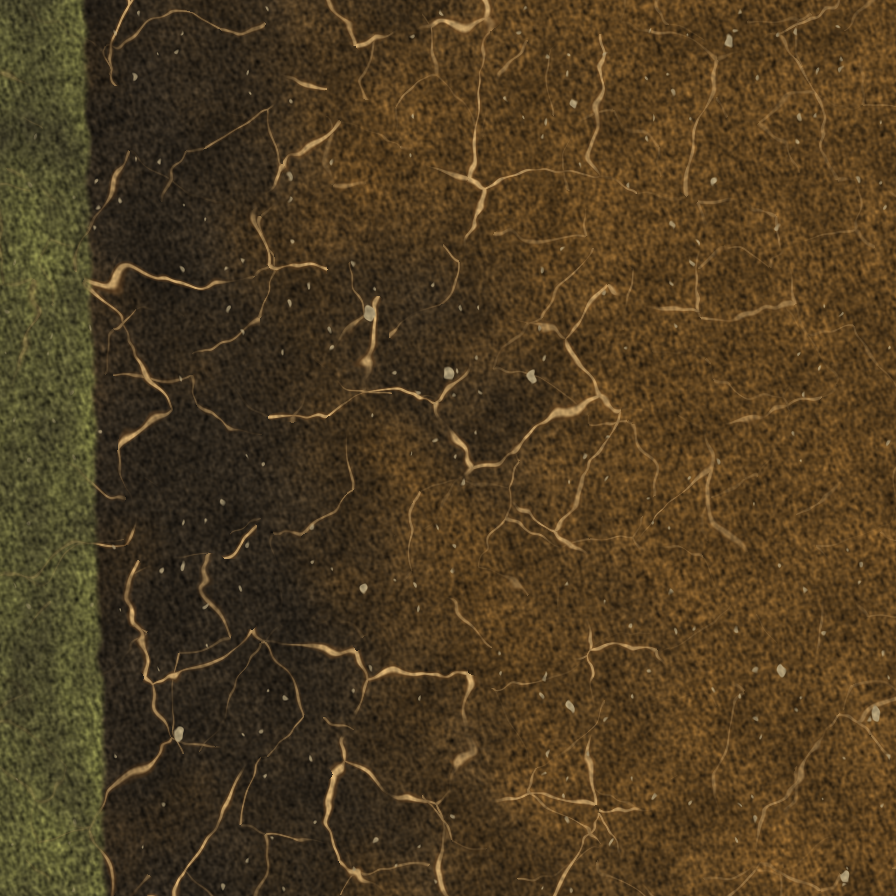
Write a Shadertoy shader that draws this texture.

```glsl
// Cracked, weathered ground: a mossy green strip beside dark soil that turns to
// rusty brown. Warped Voronoi borders give the pale broken veins, scattered
// blobs give the chips, and layered gradient noise gives blotches and grain.

const vec3 SOIL_DARK   = vec3(0.165, 0.137, 0.100);
const vec3 SOIL_BROWN  = vec3(0.355, 0.252, 0.120);
const vec3 SOIL_OCHRE  = vec3(0.450, 0.315, 0.145);
const vec3 MOSS_DARK   = vec3(0.230, 0.215, 0.140);
const vec3 MOSS_LIGHT  = vec3(0.400, 0.395, 0.215);
const vec3 VEIN_FRINGE = vec3(0.470, 0.310, 0.150);
const vec3 VEIN_CORE   = vec3(0.800, 0.655, 0.430);
const vec3 CHIP_PALE   = vec3(0.700, 0.630, 0.480);

vec2 hash2(vec2 p) {
    vec3 q = fract(p.xyx * vec3(0.1031, 0.1030, 0.0973));
    q += dot(q, q.yzx + 33.33);
    return fract((q.xx + q.yz) * q.zy);
}

float cornerSlope(vec2 cell, vec2 corner, vec2 f) {
    return dot(hash2(cell + corner) * 2.0 - 1.0, f - corner);
}

float gradientNoise(vec2 p) {
    vec2 i = floor(p), f = p - i;
    vec2 u = f * f * f * (f * (f * 6.0 - 15.0) + 10.0);
    float low  = mix(cornerSlope(i, vec2(0, 0), f), cornerSlope(i, vec2(1, 0), f), u.x);
    float high = mix(cornerSlope(i, vec2(0, 1), f), cornerSlope(i, vec2(1, 1), f), u.x);
    return mix(low, high, u.y);
}

float fbm(vec2 p, int octaves) {
    float sum = 0.0, amp = 1.0;
    for (int i = 0; i < octaves; i++) {
        sum += amp * gradientNoise(p);
        p = mat2(1.6, 1.2, -1.2, 1.6) * p + 17.3;
        amp *= 0.5;
    }
    return sum;
}

vec2 warp(vec2 p, float freq, float amount) {
    vec2 q = p * freq;
    return p + amount * vec2(gradientNoise(q + 5.1), gradientNoise(q + 71.7));
}

vec2 cellPoint(vec2 cell) {
    return cell + 0.08 + 0.84 * hash2(cell);
}

// x: distance to the nearest cell border, y: random value of that border
vec2 voronoiBorder(vec2 p) {
    vec2 home = floor(p), nearCell = home, nearPoint = p;
    float best = 1e3;
    for (int k = 0; k < 9; k++) {
        vec2 cell = home + vec2(k % 3 - 1, k / 3 - 1);
        vec2 point = cellPoint(cell);
        float d = distance(p, point);
        if (d < best) { best = d; nearCell = cell; nearPoint = point; }
    }
    vec2 border = vec2(1e3, 0.0);
    for (int k = 0; k < 25; k++) {
        vec2 cell = nearCell + vec2(k % 5 - 2, k / 5 - 2);
        if (cell == nearCell) continue;
        vec2 point = cellPoint(cell);
        float d = dot(0.5 * (nearPoint + point) - p, normalize(point - nearPoint));
        if (d < border.x) border = vec2(d, hash2(nearCell + cell + 41.0).x);
    }
    return border;
}

// x: wide fringe, y: bright core of a broken vein network
vec2 veins(vec2 p, float scale, float width, float keep, float blur) {
    vec2 border = voronoiBorder(p * scale);
    float d = border.x / scale;
    float presence = smoothstep(1.0 - keep, 1.25 - keep, border.y);
    presence *= smoothstep(-0.3, 0.12, fbm(p * 11.0 + scale, 2));
    float beads = 0.75 + 1.5 * gradientNoise(p * 48.0 + scale);
    float w = width * max(beads, 0.15) * (0.4 + 0.6 * presence);
    float core = 1.0 - smoothstep(w * 0.4, w + blur, d);
    float fringe = 1.0 - smoothstep(w, w * 2.0 + blur * 2.0, d);
    return presence * vec2(fringe, core * clamp(beads + 0.2, 0.2, 1.0));
}

// Ragged blobs, at most one in each grid square
float chips(vec2 p, float scale, float share, float radius, float blur) {
    vec2 cell = floor(p * scale);
    vec2 chance = hash2(cell + scale * 3.0);
    vec2 centre = (cell + 0.25 + 0.5 * hash2(cell + 19.0)) / scale;
    float size = radius * mix(0.5, 1.0, chance.y);
    vec2 offset = (p - centre) * vec2(1.25, 0.85);
    return step(chance.x, share) * (1.0 - smoothstep(size - blur, size + blur, length(offset)));
}

void mainImage(out vec4 fragColor, in vec2 fragCoord) {
    vec2 uv = fragCoord / iResolution.xy;
    float blur = max(0.0013, 0.8 / iResolution.y);

    // Soil: dark on the left, brown on the right, in slanted blotches
    float blotch = fbm(vec2(uv.x + 0.6 * uv.y, uv.y - 0.3 * uv.x) * vec2(5.0, 3.5), 4);
    float rust = smoothstep(0.17, 0.74, uv.x + 0.12 * (uv.y - 0.5) + 0.28 * blotch);
    vec3 color = mix(SOIL_DARK, SOIL_BROWN, rust);
    float ochre = smoothstep(0.05, 0.5, fbm(uv * 6.0 + 31.0, 3));
    color = mix(color, SOIL_OCHRE, ochre * (0.15 + 0.35 * rust));
    color *= 1.0 + 0.35 * fbm(uv * 14.0 + 8.0, 3);

    // Veins: a strong network, fainter on the brown side, and a fine one
    vec2 p = warp(warp(uv, 13.0, 0.035), 45.0, 0.009);
    float fade = mix(1.0, 0.5, smoothstep(0.55, 0.85, uv.x));
    vec2 vein = fade * veins(p, 7.5, 0.0024, 0.72, blur);
    vein = max(vein, 0.55 * fade * veins(p + 3.7, 12.0, 0.0013, 0.5, blur));

    // Moss strip with a slightly ragged, lighter rim
    float rim = mix(0.118, 0.094, uv.y) + 0.008 * fbm(uv * 22.0, 3) - uv.x;
    float moss = smoothstep(-0.005, 0.005, rim);
    float growth = 0.62 + 0.9 * fbm(uv * vec2(16.0, 9.0) + 3.0, 4) - 0.25 * uv.y;
    growth += 0.3 * (1.0 - smoothstep(0.0, 0.03, rim));
    color = mix(color, mix(MOSS_DARK, MOSS_LIGHT, clamp(growth, 0.0, 1.1)), moss);
    vein *= 1.0 - 0.75 * moss;

    // Grain, drawn out along a steep slant
    vec2 slant = vec2(uv.x + 0.35 * uv.y, uv.y - 0.35 * uv.x);
    float grain = gradientNoise(slant * vec2(190.0, 125.0)) + 0.6 * gradientNoise(uv * 85.0);
    grain += 0.5 * gradientNoise(uv * 240.0 + 9.0);
    color *= 1.0 + 0.72 * grain;
    color += 0.035 * gradientNoise(uv * 210.0 + 50.0);

    // Pale lines and chips on top
    color = mix(color, VEIN_FRINGE, 0.5 * vein.x);
    color = mix(color, VEIN_CORE * (1.0 + 0.3 * grain), 0.92 * vein.y);
    vec2 ragged = warp(uv, 90.0, 0.006);
    float chip = 0.75 * chips(ragged, 42.0, 0.14, 0.0028, blur);
    chip = max(chip, 0.9 * chips(ragged, 13.0, 0.08, 0.0075, blur));
    color = mix(color, CHIP_PALE * (1.0 + 0.25 * grain), chip * (1.0 - 0.5 * moss));

    fragColor = vec4(clamp(color, 0.0, 1.0), 1.0);
}
```
